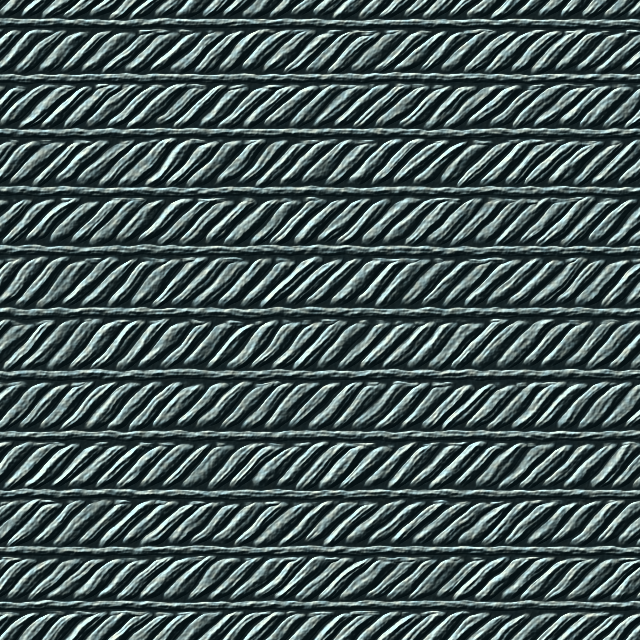
This pattern is drawn by a Shadertoy shader. Its source:

```glsl
const float ROWS = 11.03;
const float STRANDS = 28.5;
const float TAU = 6.28318;
const float RELIEF = 0.009;
const vec3 SHADOW = vec3(0.01, 0.05, 0.06);
const vec3 SHINE = vec3(0.80, 0.90, 0.88);

float hash(vec2 p) {
    return fract(sin(dot(p, vec2(127.1, 311.7))) * 43758.545);
}

float cornerSlope(vec2 corner, vec2 offset) {
    float angle = TAU * hash(corner);
    return dot(vec2(cos(angle), sin(angle)), offset);
}

float gradientNoise(vec2 p) {
    vec2 i = floor(p), f = fract(p);
    vec2 u = f * f * f * (f * (f * 6.0 - 15.0) + 10.0);
    vec2 e = vec2(1.0, 0.0);
    float low = mix(cornerSlope(i, f), cornerSlope(i + e.xy, f - e.xy), u.x);
    float high = mix(cornerSlope(i + e.yx, f - e.yx), cornerSlope(i + e.xx, f - e.xx), u.x);
    return mix(low, high, u.y);
}

// Rounded cross section, zero beyond the half width
float ridge(float x, float halfWidth) {
    float c = x / halfWidth;
    return max(0.0, 1.0 - c * c);
}

// Row coordinate counted downward, with uneven row spacing
float rowCoord(vec2 p) {
    float v = (0.9635 - p.y) * ROWS;
    v += 0.115 * sin(TAU * v / 10.5);
    return v + 0.03 * gradientNoise(p * vec2(9.0, 12.0))
             + 0.04 * gradientNoise(p * vec2(38.0, 25.0));
}

// Slanted strands, each with its own width, length and grain
float strandHeight(float x, float row, float f) {
    float s = x * STRANDS + 2.75 * f + 0.05 * sin(TAU * f) + 9.0 * hash(vec2(row, 4.0));
    s += 0.28 * gradientNoise(vec2(s * 0.7, row * 7.3 + f * 1.5));
    vec2 id = vec2(floor(s), row);
    float top = 0.08 + 0.06 * hash(id + 3.1);
    float bottom = 0.96 - 0.07 * hash(id + 8.7);
    float ends = smoothstep(top, top + 0.12, f) * (1.0 - smoothstep(bottom - 0.16, bottom, f));
    float halfWidth = mix(0.41, 0.49, hash(id + 5.3)) * mix(0.55, 1.0, ends);
    float body = ridge(fract(s) - 0.5, halfWidth) * ends;
    float grain = gradientNoise(vec2(s * 4.0, f * 2.6 + row * 17.0));
    return body * mix(0.85, 1.15, hash(id)) * (1.0 + 0.65 * grain);
}

// Horizontal cord and the broken lip just below it
float cordHeight(vec2 p, float f) {
    float fray = gradientNoise(p * vec2(60.0, 200.0));
    float cord = ridge(f - round(f), 0.078) * (0.75 + 0.6 * fray);
    float broken = smoothstep(-0.1, 0.35, gradientNoise(p * vec2(34.0, 14.0) + 40.0));
    float lip = ridge(f - 0.165, 0.05) * 0.6 * broken * (1.0 + fray);
    return max(cord, lip);
}

float surfaceHeight(vec2 p) {
    float v = rowCoord(p);
    float row = floor(v), f = v - row;
    float h = max(strandHeight(p.x, row, f), cordHeight(p, f));
    float pits = gradientNoise(p * 150.0) + 0.5 * gradientNoise(p * 260.0 + 7.0);
    return h + 0.12 * pits * (0.55 + h);
}

void mainImage(out vec4 fragColor, in vec2 fragCoord) {
    vec2 p = fragCoord / iResolution.xy;

    // Slope of the relief, facing a light at the upper left
    vec2 e = vec2(0.0012, 0.0);
    float h = surfaceHeight(p);
    vec2 slope = vec2(surfaceHeight(p + e.xy) - surfaceHeight(p - e.xy),
                      surfaceHeight(p + e.yx) - surfaceHeight(p - e.yx));
    slope *= RELIEF / (2.0 * e.x);
    float facing = dot(slope, vec2(0.70, -0.71));

    // Tone with a soft floor in the shade and darker grooves
    float tone = 0.34 + 0.52 * facing;
    tone = 0.5 * (tone + sqrt(tone * tone + 0.03));
    tone *= mix(0.25, 1.0, smoothstep(-0.02, 0.30, h));
    tone = min(tone, 1.12);

    // Faint shift between teal and warm grey
    float tint = gradientNoise(p * vec2(70.0, 90.0) + 21.0);
    vec3 color = mix(SHADOW, SHINE, tone);
    color += tint * tone * vec3(0.10, 0.01, -0.06);
    fragColor = vec4(clamp(color, 0.0, 1.0), 1.0);
}
```
